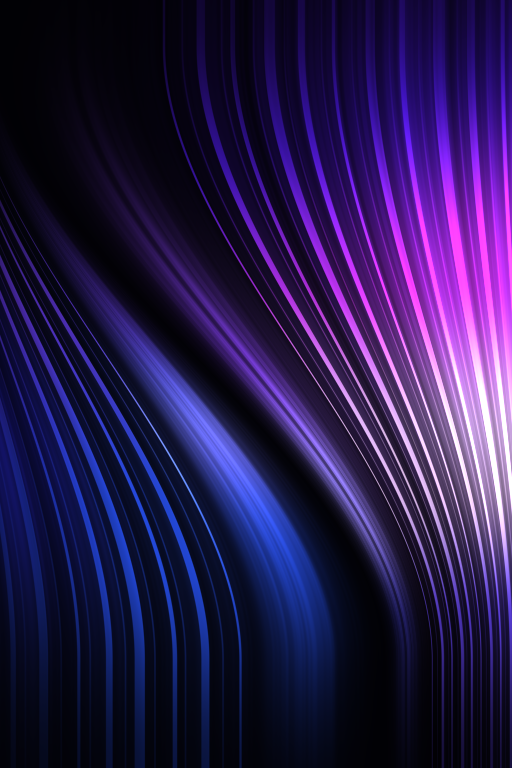
Give the GLSL for this background, as a WebGL 1 fragment shader.

```glsl
precision highp float;
// Flowing ribbons of light: blue and violet strands on black, with a magenta and white glow at the right.
uniform vec2 u_resolution;

float hash(float n) {
  return fract(sin(n * 12.9898 + 4.1) * 4375.85);
}

float noise(float x) {
  float i = floor(x), f = x - i;
  return mix(hash(i), hash(i + 1.0), f * f * (3.0 - 2.0 * f));
}

float bell(float x, float center, float width) {
  float d = (x - center) / width;
  return exp(-d * d);
}

// Fine grain across the strands
float fibres(float s) {
  return 0.5 * noise(s * 48.0) + 0.3 * noise(s * 110.0 + 7.0) + 0.2 * noise(s * 230.0 + 3.0);
}

// Flat strip from 0 to width with softened edges
float strip(float d, float width, float aa) {
  return smoothstep(-aa, aa, d) * (1.0 - smoothstep(width - aa, width + aa, d));
}

// Row of ribbons of varied width, each with a soft tail and a thin companion
float ribbons(float s, float start, float gap, float aa) {
  float light = 0.0;
  for (int i = 0; i < 11; i++) {
    float n = float(i);
    float size = fract(n * 0.618);
    float width = gap * mix(0.07, 0.36, size);
    float d = s - start - gap * n;
    light += strip(d, width, aa) * mix(0.95, 0.7, size);
    light += 0.3 * size * smoothstep(-aa, aa, d) * exp(-max(d, 0.0) / (gap * 0.5));
    light += 0.4 * strip(d - gap * mix(0.5, 0.75, hash(n)), gap * 0.05, aa);
  }
  return light;
}

// Strands right of the dark valley; v is the distance across them
vec3 rightSide(float v, float x, float t, float aa) {
  vec3 tint = mix(vec3(0.28, 0.09, 0.85), vec3(0.87, 0.2, 0.97),
                  smoothstep(0.12, 0.42, t + 0.25 * (x - 0.7)));
  tint = mix(tint, vec3(1.0, 0.86, 1.0), smoothstep(0.36, 0.58, t));
  tint = mix(tint, vec3(0.36, 0.25, 0.9), smoothstep(0.63, 0.81, t));
  float grain = fibres(v);

  // Sharp ribbons
  float fade = mix(0.2, 1.0, smoothstep(0.0, 0.32, t)) * mix(1.0, 0.3, smoothstep(0.75, 1.0, t));
  vec3 color = tint * ribbons(v, 0.318, 0.066, aa) * fade * 0.8;

  // Bright glow towards the right edge
  float glow = smoothstep(0.45, 0.95, v) * bell(t, 0.45, 0.3);
  color += tint * glow * (0.45 + 0.65 * grain);

  // Soft veil beside the valley
  vec3 veil = mix(vec3(0.42, 0.19, 0.8), vec3(0.55, 0.5, 0.95), smoothstep(0.45, 0.64, t));
  veil = mix(veil, vec3(0.22, 0.22, 0.75), smoothstep(0.68, 0.82, t));
  color += veil * bell(v, 0.15, 0.075) * bell(t, 0.57, 0.27) * (0.2 + 1.1 * grain);

  // Haze between the ribbons
  color += vec3(0.13, 0.08, 0.19) * smoothstep(0.03, 0.2, v) * bell(t, 0.56, 0.2) * (0.4 + grain);
  color += vec3(0.06, 0.015, 0.19) * smoothstep(0.1, 0.9, v) * bell(t, 0.2, 0.3) * 2.0 * grain;
  return color;
}

// Strands left of the dark valley; q is the distance across them
vec3 leftSide(float q, float t, float aa) {
  vec3 tint = mix(vec3(0.36, 0.19, 0.78), vec3(0.13, 0.29, 0.87), smoothstep(0.38, 0.68, t));
  float grain = fibres(q + 5.0);

  // Sharp ribbons, dimmer towards the left, with a pale glint on the first
  float fade = smoothstep(0.12, 0.45, t) * mix(1.0, 0.3, smoothstep(0.72, 1.0, t));
  fade *= mix(1.0, 0.25, smoothstep(0.42, 0.75, q));
  vec3 ribbonTint = tint + vec3(0.35, 0.4, 0.2) * bell(t, 0.59, 0.1) * bell(q, 0.285, 0.03);
  vec3 color = ribbonTint * ribbons(q, 0.28, 0.063, aa) * fade * 0.85;

  // Soft veil beside the valley
  vec3 veil = mix(tint, vec3(0.42, 0.42, 0.92), bell(t, 0.56, 0.1));
  color += veil * bell(q, 0.15, 0.075) * bell(t, 0.6, 0.24) * (0.2 + 1.1 * grain);

  // Navy haze
  color += vec3(0.03, 0.05, 0.14) * smoothstep(0.03, 0.2, q) * bell(t, 0.65, 0.25) * (0.3 + grain);
  color += vec3(0.03, 0.01, 0.2) * smoothstep(0.4, 0.65, q) * bell(t, 0.58, 0.2) * (0.3 + grain);
  return color;
}

void main() {
  vec2 uv = gl_FragCoord.xy / u_resolution;
  float t = 1.0 - uv.y;

  // The valley sweeps from top left to lower right; strands bunch around it
  float sweep = smoothstep(0.06, 0.86, t);
  float offset = uv.x - 0.752 * sweep;
  float spread = offset > 0.0 ? mix(1.0, 0.288, sweep) : mix(0.22, 1.0, sweep);
  float across = abs(offset) / spread;
  float aa = 0.8 / (u_resolution.x * spread);

  vec3 color = offset > 0.0 ? rightSide(across, uv.x, t, aa) : leftSide(across, t, aa);
  color += vec3(0.005, 0.004, 0.018);
  gl_FragColor = vec4(min(color, 1.0), 1.0);
}
```
